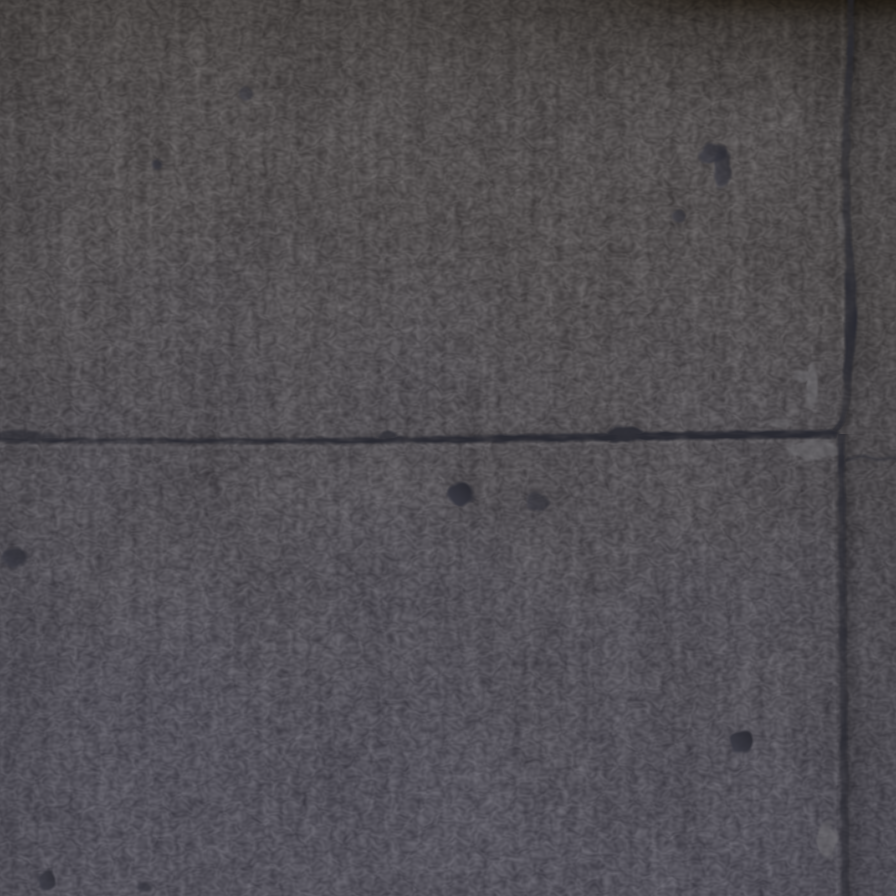
This texture is drawn by a three.js fragment shader. Its source:

```glsl
#define WARM_GREY vec3(0.330, 0.316, 0.318)
#define COOL_GREY vec3(0.330, 0.323, 0.361)
#define JOINT_DARK vec3(0.160, 0.163, 0.197)
#define PIT_DARK vec3(0.190, 0.192, 0.230)
#define CHIP_PALE vec3(0.430, 0.425, 0.440)
#define GRAIN_AMOUNT 0.120
#define STREAK_AMOUNT 0.032
#define MOTTLE_AMOUNT 0.036
#define EDGE_SOFT 0.0024

varying vec2 vUv;

float hash(vec2 p) {
  vec3 q = fract(vec3(p.xyx) * 0.1031);
  q += dot(q, q.yzx + 33.33);
  return fract((q.x + q.y) * q.z);
}
float corner(vec2 cell, vec2 offset) {
  float a = 6.2832 * hash(cell);
  return dot(vec2(cos(a), sin(a)), offset);
}
// Gradient noise, roughly -0.7 to 0.7
float noise(vec2 p) {
  vec2 i = floor(p), f = fract(p), e = vec2(1.0, 0.0);
  vec2 u = f * f * f * (f * (f * 6.0 - 15.0) + 10.0);
  return mix(mix(corner(i, f), corner(i + e, f - e), u.x),
             mix(corner(i + e.yx, f - e.yx), corner(i + 1.0, f - 1.0), u.x), u.y);
}
float fbm(vec2 p) {
  float sum = 0.0;
  for (float amp = 0.6; amp > 0.09; amp *= 0.55) {
    sum += amp * noise(p);
    p = mat2(1.6, 1.2, -1.2, 1.6) * p + 17.3;
  }
  return sum;
}

// Soft ragged ellipse
float blob(vec2 p, vec2 centre, vec2 radius) {
  float r = length((p - centre) / radius) + 0.4 * noise(p * 75.0 + centre * 40.0);
  float soft = EDGE_SOFT / min(radius.x, radius.y);
  return 1.0 - smoothstep(1.0 - soft, 1.0 + soft, r);
}
float band(float d, float halfWidth) {
  return 1.0 - smoothstep(halfWidth - EDGE_SOFT, halfWidth + EDGE_SOFT, abs(d));
}
// Hollow, darkest at its upper right wall
void pit(inout vec3 col, vec2 p, vec2 centre, vec2 radius, float depth) {
  float shade = 1.0 - 0.18 * dot((p - centre) / radius, vec2(0.8, 0.6));
  col = mix(col, PIT_DARK * shade, blob(p, centre, radius) * depth);
}

vec3 concrete(vec2 p) {
  float warmth = smoothstep(0.1, 0.95, p.y + 0.15 * p.x + 0.2 * fbm(p * 4.0));
  vec3 col = mix(COOL_GREY, WARM_GREY, warmth);
  // Warped grain, drawn brush streaks, cloudy stains
  vec2 g = p + 0.004 * vec2(noise(p * 70.0), noise(p * 70.0 + 50.0));
  float grain = 0.6 * noise(g * vec2(175.0, 230.0)) + 0.5 * noise(g * 110.0 + 31.0) + 0.3 * noise(p * 48.0);
  float streak = noise(vec2(p.x * 110.0, p.y * 5.0)) + 0.6 * noise(vec2(p.x * 55.0, p.y * 3.0));
  col += GRAIN_AMOUNT * grain + STREAK_AMOUNT * streak + MOTTLE_AMOUNT * fbm(p * 10.0 + 5.0);
  // Broad light falloff, browner towards the top
  float topShade = smoothstep(0.84, 1.04, p.y) * (0.15 + 0.2 * smoothstep(0.3, 0.95, p.x));
  topShade += 0.3 * smoothstep(0.965, 1.01, p.y) * smoothstep(0.6, 0.85, p.x);
  float sideShade = 0.06 * smoothstep(0.1, 0.0, p.x) + 0.08 * smoothstep(0.82, 1.0, p.x);
  return col * (1.0 - topShade * vec3(0.92, 1.0, 1.15) - sideShade);
}

void main() {
  vec2 p = vUv;
  vec3 col = concrete(p);

  // Joint paths; the upper one curls into the crossing
  float rowY = 0.508 + 0.0075 * smoothstep(0.3, 0.98, p.x) + 0.003 * exp(-p.x / 0.05);
  rowY += 0.0012 * noise(vec2(p.x * 30.0, 3.0));
  float curl = 0.02 * exp(-max(p.y - 0.514, 0.0) / 0.012);
  float upperX = 0.9465 + 0.003 * cos((p.y - 0.66) * 20.0) - curl;
  float lowerX = 0.939 + 0.008 * (0.5 - p.y);
  float dx = p.x - mix(lowerX, upperX, step(rowY, p.y)) + 0.002 * noise(vec2(2.0, p.y * 35.0));
  float dy = p.y - rowY;
  float leftSlab = 1.0 - smoothstep(0.93, 0.94, p.x);

  // Worn light lips and soft shade beside the joints
  col += 0.035 * band(dy + 0.007, 0.002) * leftSlab;
  col += 0.05 * band(dx + 0.009, 0.002) * (0.6 + noise(p * 30.0));
  col *= 1.0 - 0.24 * exp(-abs(dx - 0.004) / 0.008);
  col *= 1.0 - 0.1 * exp(-abs(dy) / 0.008) * leftSlab;

  // Pale chips
  float chips = max(blob(p, vec2(0.906, 0.568), vec2(0.006, 0.025)), blob(p, vec2(0.898, 0.580), vec2(0.011, 0.006)));
  chips = max(chips, blob(p, vec2(0.908, 0.498), vec2(0.028, 0.011)));
  chips = max(chips, blob(p, vec2(0.923, 0.062), vec2(0.011, 0.020)));
  chips = max(chips, 0.7 * blob(p, vec2(0.872, 0.528), vec2(0.013, 0.005)));
  chips = max(chips, 0.6 * blob(p, vec2(0.940, 0.745), vec2(0.004, 0.016)));
  col = mix(col, CHIP_PALE + 0.08 * noise(p * 120.0), 0.6 * chips);

  // Joints, broken towards the left, and a faint crack past the crossing
  float wear = smoothstep(0.1, 0.75, p.x);
  float rowWidth = 0.0027 + 0.0016 * wear + 0.002 * noise(vec2(p.x * 60.0, 9.0));
  float row = band(dy, rowWidth) * leftSlab * (0.7 + 0.22 * wear + 0.5 * noise(p * vec2(45.0, 200.0)));
  float swell = exp(-pow((p.y - 0.65) / 0.05, 2.0));
  float column = band(dx, 0.0038 + 0.003 * swell + 0.002 * noise(vec2(4.0, p.y * 40.0)));
  column *= 0.6 + 0.25 * swell + 0.5 * noise(vec2(p.x * 60.0, p.y * 28.0));
  float crack = band(p.y - 0.488 - 0.006 * noise(vec2(p.x * 40.0, 1.0)), 0.002) * step(0.94, p.x);
  float joints = max(max(row, column), 0.5 * crack);
  joints = max(joints, 0.85 * blob(p, vec2(0.695, 0.515), vec2(0.024, 0.009)));
  joints = max(joints, 0.7 * blob(p, vec2(0.434, 0.512), vec2(0.012, 0.007)));
  joints = max(joints, 0.6 * blob(p, vec2(0.025, 0.512), vec2(0.038, 0.007)));
  col = mix(col, JOINT_DARK, clamp(joints, 0.0, 1.0));

  // Hollows
  pit(col, p, vec2(0.514, 0.448), vec2(0.015, 0.012), 0.95);
  pit(col, p, vec2(0.599, 0.440), vec2(0.012, 0.010), 0.60);
  pit(col, p, vec2(0.828, 0.172), vec2(0.013, 0.012), 0.90);
  pit(col, p, vec2(0.795, 0.829), vec2(0.015, 0.011), 0.70);
  pit(col, p, vec2(0.806, 0.812), vec2(0.009, 0.021), 0.65);
  pit(col, p, vec2(0.757, 0.759), vec2(0.007), 0.60);
  pit(col, p, vec2(0.275, 0.896), vec2(0.008, 0.007), 0.55);
  pit(col, p, vec2(0.176, 0.816), vec2(0.006), 0.75);
  pit(col, p, vec2(0.016, 0.378), vec2(0.014, 0.010), 0.75);
  pit(col, p, vec2(0.052, 0.018), vec2(0.009, 0.011), 0.80);
  pit(col, p, vec2(0.161, 0.010), vec2(0.008, 0.006), 0.65);
  gl_FragColor = vec4(clamp(col, 0.0, 1.0), 1.0);
}
```
